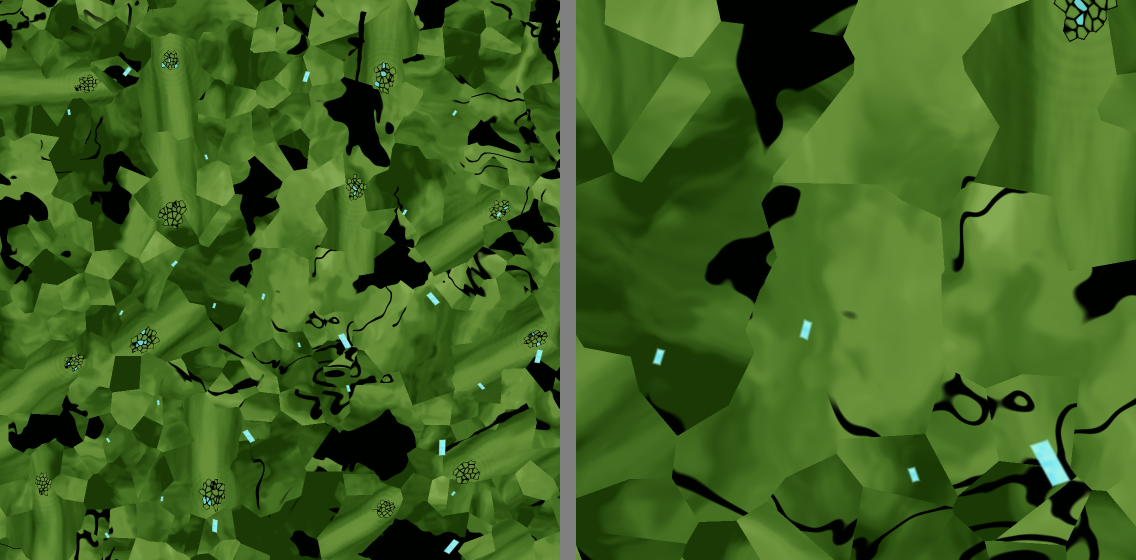
Left: the whole. Right: its middle third, enlarged.
Write a Shadertoy shader that draws this texture.

```glsl
// Jagged patchwork of glossy green plant tissue with stalks, cellular buds, black gaps and cyan glints.

const vec3 VOID_BLACK = vec3(0.0, 0.008, 0.0);
const vec3 DEEP_GREEN = vec3(0.10, 0.225, 0.015);
const vec3 SHADE_GREEN = vec3(0.18, 0.33, 0.07);
const vec3 LEAF_GREEN = vec3(0.27, 0.44, 0.13);
const vec3 LIME_GREEN = vec3(0.40, 0.56, 0.22);
const vec3 PALE_GREEN = vec3(0.52, 0.67, 0.32);
const vec3 GLINT_CYAN = vec3(0.45, 0.90, 0.95);
const float SHARD_GRID = 20.0;
const float REGION_GRID = 7.0;
const float STALK_GRID = 4.0;
const float GLINT_GRID = 12.0;

vec2 hash22(vec2 p) {
    vec3 h = fract(p.xyx * vec3(0.1031, 0.1030, 0.0973));
    h += dot(h, h.yzx + 33.33);
    return fract((h.xx + h.yz) * h.zy);
}

mat2 rotation(float a) { return mat2(cos(a), sin(a), -sin(a), cos(a)); }

float noise(vec2 p) {
    vec2 i = floor(p), f = fract(p);
    f = f * f * (3.0 - 2.0 * f);
    return mix(mix(hash22(i).x, hash22(i + vec2(1, 0)).x, f.x),
               mix(hash22(i + vec2(0, 1)).x, hash22(i + 1.0).x, f.x), f.y);
}

float fbm(vec2 p) {
    float sum = 0.0, amp = 0.533;
    for (int i = 0; i < 4; i++) {
        sum += amp * noise(p);
        p = rotation(0.6) * p * 2.03 + 11.7;
        amp *= 0.5;
    }
    return sum;
}

// Nearest cell centre in xy, distance gap to the second nearest in z
vec3 voronoi(vec2 p) {
    vec2 base = floor(p), centre = base;
    float first = 9.0, second = 9.0;
    for (int y = -1; y <= 1; y++)
    for (int x = -1; x <= 1; x++) {
        vec2 cell = base + vec2(x, y);
        vec2 site = cell + hash22(cell);
        float d = distance(p, site);
        if (d < first) { second = first; first = d; centre = site; }
        else second = min(second, d);
    }
    return vec3(centre, second - first);
}

vec3 greenRamp(float tone) {
    vec3 c = mix(DEEP_GREEN, SHADE_GREEN, smoothstep(0.1, 0.32, tone));
    c = mix(c, LEAF_GREEN, smoothstep(0.3, 0.55, tone));
    c = mix(c, LIME_GREEN, smoothstep(0.55, 0.88, tone));
    return mix(c, PALE_GREEN, smoothstep(0.9, 1.3, tone));
}

// Folded tissue, turned and shifted differently in every patch
vec3 tissue(vec2 p, vec2 centre) {
    vec2 seed = hash22(floor(centre * 4096.0));
    vec2 trait = hash22(seed * 517.0 + 3.0);
    vec2 q = rotation(floor(seed.x * 4.0) * 1.571 + (seed.y - 0.5) * 0.9) * (p - centre);
    vec2 home = seed * 90.0;
    vec2 warp = vec2(fbm(q * 9.0 + home), fbm(q * 9.0 + home + 17.0)) - 0.5;
    float folds = fbm(q * vec2(16.0, 7.0) + warp * 2.5 + home);
    float streaks = noise(q * vec2(130.0, 9.0) + warp * 5.0 + home);
    float tone = 0.56 + (trait.x - 0.5) * 0.48 + (folds - 0.5) * 1.7;
    tone += (streaks - 0.5) * 0.1 + (fbm(p * 3.0 + 40.0) - 0.5) * 0.5;
    tone -= 0.3 * step(0.88, trait.y);

    // Black gaps and thin cracks, broken where patches meet
    vec2 s = p + (seed - 0.5) * 0.05;
    s += 0.06 * (vec2(noise(s * 13.0), noise(s * 13.0 + 31.0)) - 0.5);
    float gap = fbm(s * 9.0 + 5.0) + (trait.y - 0.5) * 0.14;
    float crack = abs(fbm(s * 8.0 + 63.0) - 0.5);
    float crackZone = smoothstep(0.56, 0.6, noise(s * 8.0 + 90.0));
    float black = smoothstep(0.672, 0.682, gap);
    black = max(black, crackZone * (1.0 - smoothstep(0.008, 0.015, crack)));
    return mix(greenRamp(tone), VOID_BLACK, black);
}

// Rounded stalk in a toothed patch, with a cellular bud near one end
vec3 addStalk(vec3 color, vec2 p, vec2 shard, vec2 cell) {
    vec2 r = hash22(cell + 7.0), k = hash22(cell + 71.0);
    if (k.x > 0.78) return color;
    vec2 root = (cell + 0.2 + 0.6 * r) / STALK_GRID;
    float turn = k.y < 0.6 ? 0.0 : (k.y < 0.85 ? 1.571 : 1.05);
    mat2 spin = rotation(turn + (r.x - 0.5) * 0.2 + 3.1416 * step(0.5, r.y));
    vec2 q = spin * (p - root), tooth = spin * (shard - root);
    float width = mix(0.024, 0.04, r.y), reach = mix(0.065, 0.125, k.x);
    vec2 bud = q - vec2(0.0, reach * 0.7);

    if (abs(tooth.x) < width * 1.5 && abs(tooth.y) < reach) {
        float across = q.x / width + 0.5 * (noise(q * 14.0 + cell * 9.0) - 0.5);
        float seam = (abs(across) - 1.1) * 6.0;
        float tone = 0.4 + 0.46 * exp(-across * across * 1.5) - 0.16 * exp(-seam * seam);
        tone += (fbm(q * vec2(50.0, 12.0) + cell * 5.0) - 0.5) * 0.5;
        tone += 0.06 * sin(length(bud) * 700.0) * exp(-length(bud) * 28.0);
        color = greenRamp(tone);
    }
    // Ragged dark slit beside some stalks
    float slit = abs(q.x - width * 1.35 - 0.012 * (fbm(q * 30.0) - 0.5)) - 0.007 * noise(q.yy * 25.0 + cell);
    float slitMask = (1.0 - smoothstep(-0.001, 0.001, slit)) * step(abs(q.y), reach * 0.9);
    color = mix(color, VOID_BLACK, slitMask * step(0.6, r.x));

    vec3 lobe = voronoi(bud / (width * vec2(0.21, 0.26)) + cell * 8.0);
    if (length(lobe.xy - cell * 8.0) < 2.5) {
        float shine = step(0.94, hash22(floor(lobe.xy * 64.0)).x);
        vec3 flesh = mix(greenRamp(0.68 + 0.3 * lobe.z), GLINT_CYAN, shine * 0.8);
        color = mix(VOID_BLACK, flesh, smoothstep(0.06, 0.24, lobe.z));
    }
    return color;
}

vec3 addGlint(vec3 color, vec2 p, vec2 cell) {
    vec2 r = hash22(cell + 203.0), k = hash22(cell + 311.0);
    vec2 q = rotation((r.x - 0.5) * 1.4) * (p - (cell + 0.25 + 0.5 * r) / GLINT_GRID);
    q.x += q.y * (r.y - 0.5) * 0.5;
    vec2 size = mix(vec2(0.002, 0.004), vec2(0.006, 0.015), k.y * k.y);
    vec2 d = abs(q) - size;
    float mask = (1.0 - smoothstep(-0.001, 0.001, max(d.x, d.y))) * step(k.x, 0.15);
    return mix(color, mix(GLINT_CYAN, vec3(0.65, 0.95, 0.9), noise(q * 300.0)), mask);
}

vec3 scene(vec2 p) {
    vec2 shard = voronoi(p * SHARD_GRID).xy / SHARD_GRID;
    vec2 region = voronoi(shard * REGION_GRID + 50.0).xy;
    bool merged = hash22(floor(region * 512.0)).x < 0.55;
    vec3 color = tissue(p, merged ? (region - 50.0) / REGION_GRID : shard);
    for (int y = -1; y <= 1; y++)
    for (int x = -1; x <= 1; x++)
        color = addStalk(color, p, shard, floor(p * STALK_GRID) + vec2(x, y));
    return addGlint(color, p, floor(p * GLINT_GRID));
}

void mainImage(out vec4 fragColor, in vec2 fragCoord) {
    // Four samples smooth the hard patch borders
    vec3 sum = vec3(0.0);
    for (int i = 0; i < 4; i++) {
        vec2 offset = vec2(i % 2, i / 2) * 0.5 - 0.25;
        sum += scene((fragCoord + offset) / iResolution.y);
    }
    fragColor = vec4(sum / 4.0, 1.0);
}
```
